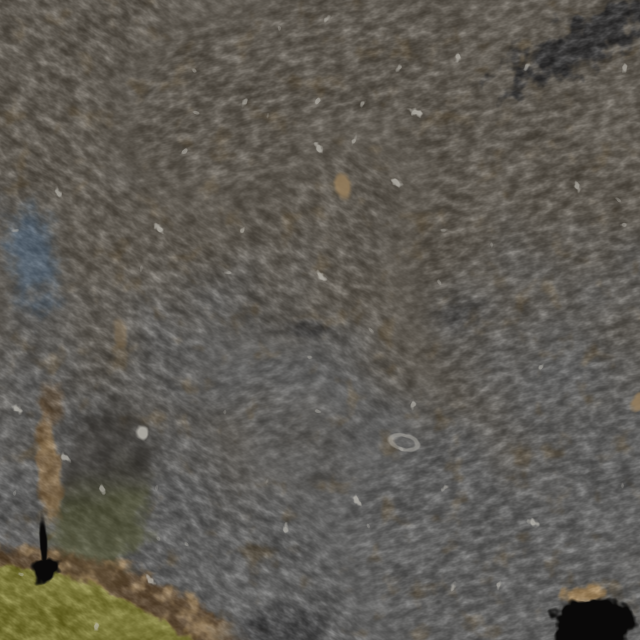
Write a Shadertoy shader that draws this texture.

```glsl
// Weathered grey ground: fine streaky grain, warm above and cool below, with a
// mossy corner, a tan rim, a half-sunk stone, dark hollows and pale flecks.
// Gradient noise makes the grain; ragged soft ellipses make the larger marks.

const vec3 WARM_GROUND = vec3(0.368, 0.347, 0.315);
const vec3 COOL_GROUND = vec3(0.372, 0.371, 0.368);
const vec3 OCHRE_STAIN = vec3(0.39, 0.34, 0.26);
const vec3 BLUE_STAIN  = vec3(0.31, 0.39, 0.47);
const vec3 HOLLOW      = vec3(0.19, 0.19, 0.195);
const vec3 PIT         = vec3(0.035, 0.033, 0.03);
const vec3 MOSS        = vec3(0.46, 0.45, 0.21);
const vec3 STONE_DARK  = vec3(0.25, 0.24, 0.225);
const vec3 STONE_MOSS  = vec3(0.32, 0.325, 0.23);
const vec3 TAN         = vec3(0.60, 0.50, 0.36);
const vec3 BARK        = vec3(0.36, 0.28, 0.19);
const vec3 PALE        = vec3(0.74, 0.73, 0.70);

const vec2 GRAIN_FREQ = vec2(40.0, 76.0);
const float GRAIN_CONTRAST = 0.27;
const float MOTTLE_CONTRAST = 0.085;
const float FLECK_CELLS = 15.0;
const float FLECK_CHANCE = 0.22;

vec2 hash2(vec2 cell) {
    uvec2 q = uvec2(ivec2(cell)) * uvec2(1597334U, 3812015U);
    uint n = (q.x ^ q.y) * 1664525U + 1013904U;
    n = (n ^ (n >> 15)) * 2246822U;
    n ^= n >> 13;
    n *= 3266489U;
    n ^= n >> 16;
    return vec2(n & 65535U, n >> 16) / 65535.0;
}

float corner(vec2 cell, vec2 offset) {
    float a = 6.28318 * hash2(cell).x;
    return dot(vec2(cos(a), sin(a)), offset);
}

float gradientNoise(vec2 p) {
    vec2 i = floor(p), f = p - i;
    vec2 u = f * f * f * (f * (f * 6.0 - 15.0) + 10.0);
    vec2 e = vec2(1.0, 0.0);
    return mix(mix(corner(i, f), corner(i + e.xy, f - e.xy), u.x),
               mix(corner(i + e.yx, f - e.yx), corner(i + 1.0, f - 1.0), u.x), u.y);
}

float fbm(vec2 p) {
    float sum = 0.0, amp = 0.6;
    for (int i = 0; i < 3; i++) {
        sum += amp * gradientNoise(p);
        p = p * 2.03 + 17.3;
        amp *= 0.55;
    }
    return sum;
}

vec2 rotate(vec2 p, float a) {
    return mat2(cos(a), -sin(a), sin(a), cos(a)) * p;
}

// Soft ellipse: 1 inside, 0 outside; ragged shifts its edge.
float blob(vec2 p, vec2 center, vec2 radius, float angle, float soft, float ragged) {
    float d = length(rotate(p - center, angle) / radius) + ragged;
    return 1.0 - smoothstep(1.0 - soft, 1.0 + soft, d);
}

// Two streak directions that trade places across the ground.
float streakGrain(vec2 p) {
    float turn = gradientNoise(p * 3.0 + 5.0) + 0.5 * (p.x - 0.45);
    float falling = fbm(rotate(p, -0.55) * GRAIN_FREQ);
    float rising = fbm(rotate(p, 0.22) * GRAIN_FREQ + 31.0);
    return mix(falling, rising, smoothstep(-0.25, 0.25, turn));
}

// Sparse pale chips, one at most in each cell.
float flecks(vec2 p) {
    vec2 cell = floor(p * FLECK_CELLS), rnd = hash2(cell + 71.0);
    vec2 center = (cell + 0.25 + 0.5 * hash2(cell + 133.0)) / FLECK_CELLS;
    vec2 radius = mix(0.0025, 0.006, rnd.y * rnd.y) * vec2(1.5, 0.8);
    float rough = 0.8 * gradientNoise(p * 150.0);
    return step(rnd.x, FLECK_CHANCE) * (0.3 + 0.7 * rnd.y)
         * blob(p, center, radius, rnd.y * 5.0 - 2.0, 0.5, rough);
}

void mainImage(out vec4 fragColor, in vec2 fragCoord) {
    vec2 p = fragCoord / iResolution.xy;
    float grain = streakGrain(p);
    float mottle = fbm(p * vec2(11.0, 17.0) + 9.0);
    float broad = fbm(p * 4.0 + 2.0);
    float ragged = 1.1 * fbm(p * 28.0 + 40.0);

    // Ground tint and stains
    vec3 col = mix(COOL_GROUND, WARM_GROUND, smoothstep(0.2, 0.75, p.y + 0.6 * broad));
    col = mix(col, OCHRE_STAIN, 0.55 * smoothstep(0.1, 0.45, fbm(p * 19.0 + 60.0)));
    col = mix(col, BLUE_STAIN, 0.65 * blob(p, vec2(0.05, 0.6), vec2(0.035, 0.07), 0.2, 0.6, ragged));
    col += MOTTLE_CONTRAST * mottle;

    // Dark hollows
    float hollow = blob(p, vec2(0.91, 0.935), vec2(0.12, 0.035), 0.5, 0.35, 1.6 * ragged);
    hollow = max(hollow, 0.6 * blob(p, vec2(0.475, 0.487), vec2(0.035, 0.012), 0.0, 0.7, ragged));
    hollow = max(hollow, 0.5 * blob(p, vec2(0.72, 0.505), vec2(0.035, 0.022), 0.3, 0.7, ragged));
    hollow = max(hollow, 0.6 * blob(p, vec2(0.44, 0.015), vec2(0.07, 0.03), 0.0, 0.6, ragged));
    col = mix(col, HOLLOW, 0.85 * hollow);

    // Half-sunk stone and the tan strip on its left side
    float stone = blob(p, vec2(0.16, 0.225), vec2(0.075, 0.15), -0.2, 0.25, 0.5 * ragged);
    vec3 stoneCol = mix(STONE_MOSS, STONE_DARK, smoothstep(0.2, 0.3, p.y + 0.2 * broad));
    col = mix(col, stoneCol + 0.1 * mottle, 0.85 * stone);
    float strip = blob(p, vec2(0.077, 0.265), vec2(0.018, 0.085), 0.08, 0.25, 0.7 * ragged);
    col = mix(col, mix(BARK, TAN, 0.6 + ragged), 0.85 * strip);
    col = mix(col, BARK, 0.6 * blob(p, vec2(0.08, 0.37), vec2(0.016, 0.035), 0.0, 0.6, ragged));

    // Mossy corner with a broken rim
    float rise = p.y - (0.125 - 0.1 * p.x - p.x * p.x) - 0.025 * ragged;
    float rim = smoothstep(-0.012, 0.0, rise) * (1.0 - smoothstep(0.012, 0.03, rise - 0.13 * p.x));
    rim *= 1.0 - smoothstep(0.33, 0.4, p.x + 0.05 * ragged);
    col = mix(col, MOSS + 0.16 * mottle, 1.0 - smoothstep(-0.006, 0.006, rise));
    col = mix(col, mix(BARK, TAN, smoothstep(-0.15, 0.35, ragged)), 0.85 * rim);

    // Black pits and the tan lip over the right one
    col = mix(col, TAN, blob(p, vec2(0.915, 0.07), vec2(0.028, 0.016), 0.1, 0.35, ragged));
    float pit = blob(p, vec2(0.925, 0.025), vec2(0.065, 0.04), 0.0, 0.1, 0.5 * ragged);
    pit = max(pit, blob(p, vec2(0.073, 0.108), vec2(0.022, 0.018), 0.5, 0.2, ragged));
    pit = max(pit, blob(p, vec2(0.068, 0.15), vec2(0.005, 0.04), 0.05, 0.4, 0.5 * ragged));

    // Grain, then pebbles, a pale ring and flecks on top
    col += GRAIN_CONTRAST * grain * (1.0 + 0.5 * grain) * mix(1.0, 0.55, stone);
    col = mix(col, PIT, pit);
    float pebble = blob(p, vec2(0.535, 0.708), vec2(0.013, 0.02), 0.2, 0.3, 0.5 * ragged);
    pebble = max(pebble, 0.5 * blob(p, vec2(0.187, 0.48), vec2(0.013, 0.02), 0.0, 0.4, ragged));
    pebble = max(pebble, blob(p, vec2(1.0, 0.372), vec2(0.014, 0.013), 0.0, 0.3, ragged));
    col = mix(col, TAN, 0.8 * pebble);
    float ringDist = length(rotate(p - vec2(0.633, 0.309), -0.25) / vec2(0.021, 0.011));
    float ring = 1.0 - smoothstep(0.1, 0.35, abs(ringDist - 1.0 + 0.4 * ragged));
    col = mix(col, PALE, 0.45 * ring);
    float chip = blob(p, vec2(0.222, 0.323), vec2(0.009, 0.01), 0.0, 0.35, ragged);
    col = mix(col, PALE, 0.8 * max(chip, flecks(p) * (1.0 - pit)));

    fragColor = vec4(clamp(col, 0.0, 1.0), 1.0);
}
```
